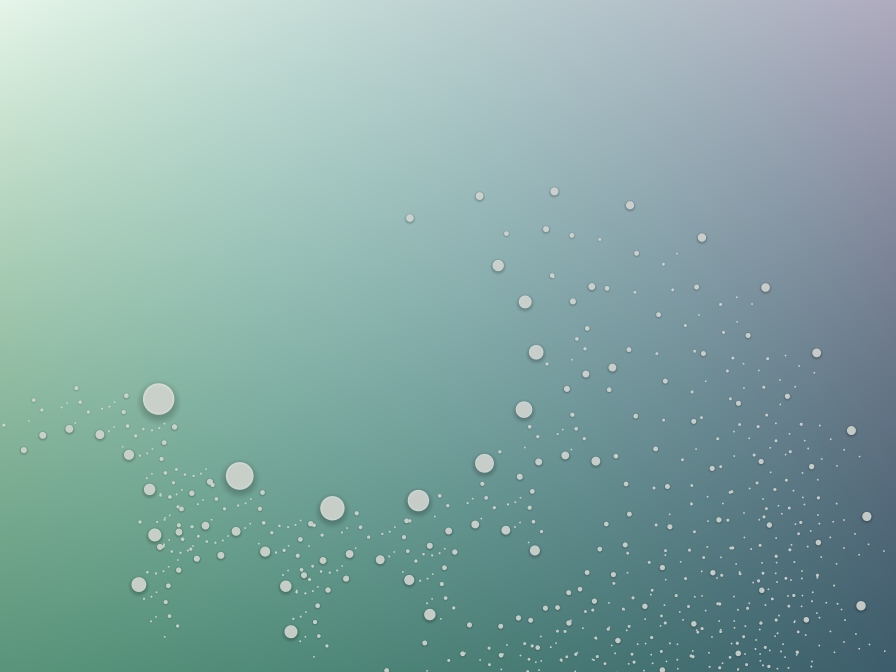
Reproduce this background procedurally as a Shadertoy shader.

```glsl
// Pale beads on branching logarithmic spirals over a misty green to slate gradient.

const float TAU = 6.2831853;

// Each spiral starts at centre + arm; later beads turn and shrink about the centre.
struct Spiral { vec2 centre; vec2 arm; int count; };

// Growth rule: turn and shrink per bead, then offset and scale of a branch.
struct Growth { float turn; float shrink; vec2 offset; vec2 scale; float beadSize; };

vec2 complexMul(vec2 a, vec2 b) {
    return vec2(a.x * b.x - a.y * b.y, a.x * b.y + a.y * b.x);
}

// Arm of the bead with the given index
vec2 armAt(Spiral s, Growth g, float index) {
    float angle = index * g.turn;
    return pow(g.shrink, index) * complexMul(s.arm, vec2(cos(angle), sin(angle)));
}

// Smaller spiral that grows beside one bead
Spiral branchAt(Spiral s, Growth g, int index) {
    vec2 arm = armAt(s, g, float(index));
    vec2 start = s.centre + complexMul(arm, g.offset);
    vec2 branchArm = complexMul(arm, g.scale);
    return Spiral(start - branchArm, branchArm, s.count - 1 - index);
}

// x: bead coverage, y: soft shadow, z: bright rim
vec3 bead(vec2 p, float radius, float pixel) {
    float d = length(p);
    float cover = clamp((radius - d) / pixel + 0.5, 0.0, 1.0);
    cover *= min(1.0, radius / pixel * 2.0);
    float below = length(p + vec2(0.0, radius * 0.22));
    float shadow = 1.0 - smoothstep(radius * 0.8, radius * 1.5 + pixel, below);
    float rim = smoothstep(radius * 0.8, radius, d) * cover;
    return vec3(cover, shadow * smoothstep(0.0, 0.005, radius), rim);
}

// The bead in the angular sector that holds p
vec3 spiralBeads(vec2 p, Spiral s, Growth g, float pixel) {
    vec2 q = p - s.centre;
    vec2 local = complexMul(q, vec2(s.arm.x, -s.arm.y));
    float angle = mod(atan(local.y, local.x) + 0.5 * g.turn, TAU);
    float index = min(floor(angle / g.turn), float(s.count - 1));
    vec2 arm = armAt(s, g, index);
    return bead(q - arm, length(arm) * g.beadSize, pixel);
}

// Four generations of branching spirals
vec3 spiralTree(vec2 p, Spiral root, Growth g, float pixel) {
    vec3 beads = spiralBeads(p, root, g, pixel);
    for (int i = 0; i < root.count - 1; i++) {
        Spiral child = branchAt(root, g, i);
        beads = max(beads, spiralBeads(p, child, g, pixel));
        for (int j = 0; j < child.count - 1; j++) {
            Spiral twig = branchAt(child, g, j);
            beads = max(beads, spiralBeads(p, twig, g, pixel));
            for (int k = 0; k < twig.count - 1; k++) {
                Spiral tip = branchAt(twig, g, k);
                beads = max(beads, spiralBeads(p, tip, g, pixel));
            }
        }
    }
    return beads;
}

// Quadratic curve through three colours at t = 0, 0.5 and 1
vec3 blend3(vec3 a, vec3 b, vec3 c, float t) {
    return a * (1.0 - t) * (1.0 - 2.0 * t) + b * 4.0 * t * (1.0 - t) + c * t * (2.0 * t - 1.0);
}

vec3 mist(vec2 uv) {
    vec3 low = blend3(vec3(0.35, 0.58, 0.48), vec3(0.29, 0.50, 0.46), vec3(0.24, 0.36, 0.42), uv.x);
    vec3 mid = blend3(vec3(0.60, 0.76, 0.66), vec3(0.51, 0.67, 0.66), vec3(0.43, 0.48, 0.55), uv.x);
    vec3 top = blend3(vec3(0.90, 0.96, 0.91), vec3(0.74, 0.82, 0.82), vec3(0.69, 0.67, 0.75), uv.x);
    return blend3(low, mid, top, uv.y);
}

void mainImage(out vec4 fragColor, in vec2 fragCoord) {
    vec2 p = fragCoord / iResolution.y;
    float pixel = 1.0 / iResolution.y;
    vec3 colour = mist(fragCoord / iResolution.xy);

    // Tight spiral of large beads
    Spiral curl = Spiral(vec2(0.6198, 0.5286), vec2(-0.3837, -0.1224), 9);
    Growth curlGrowth = Growth(radians(24.3), 0.879, vec2(1.278, 0.631), vec2(-0.2025, 0.4205), 0.0581);

    // Wide arc of fine beads
    Spiral fan = Spiral(vec2(0.75, 0.2569), vec2(0.4167, -0.408), 12);
    Growth fanGrowth = Growth(radians(13.9), 0.975, vec2(0.870, -0.078), vec2(0.297, 0.517), 0.0125);

    vec3 beads = max(spiralTree(p, curl, curlGrowth, pixel), spiralTree(p, fan, fanGrowth, pixel));

    // Shadow first, then the translucent bead and its rim
    colour *= 1.0 - 0.2 * beads.y;
    colour = mix(colour, vec3(0.84, 0.85, 0.83), 0.88 * beads.x);
    colour += 0.04 * beads.z;
    fragColor = vec4(colour, 1.0);
}
```
